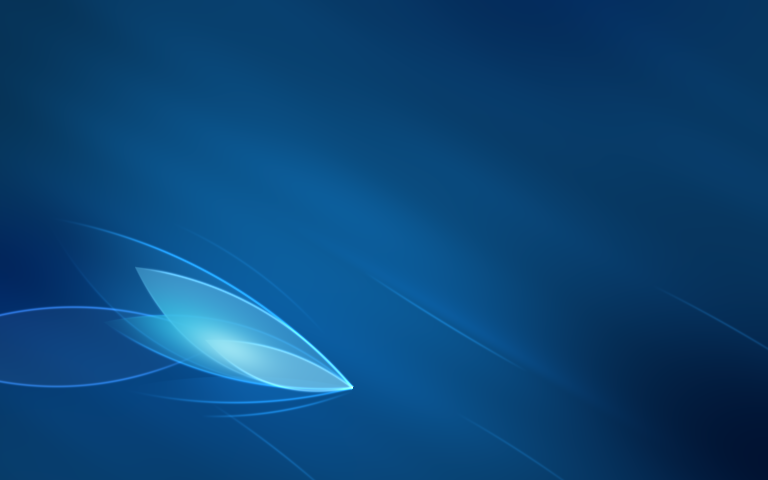
Give the GLSL for this background, as a Shadertoy shader.

```glsl
// Translucent petals of light meeting at one tip over a deep blue backdrop.
// The backdrop mixes rotated soft glows with stretched gradient noise; each
// petal is the space between two parabolas drawn on a common axis.

const vec2 CANVAS = vec2(1.6, 1.0);
const vec2 TIP = vec2(0.735, 0.192);
const float SLANT = -0.53;          // direction of beams and silk, radians
const float SILK_STRENGTH = 0.05;
const float RIM_WIDTH = 0.0026;

const vec3 BASE = vec3(0.030, 0.230, 0.400);
const vec3 AZURE = vec3(0.050, 0.385, 0.630);
const vec3 TEAL_SHADE = vec3(0.015, 0.155, 0.270);
const vec3 NAVY = vec3(0.000, 0.110, 0.330);
const vec3 MIDNIGHT = vec3(0.000, 0.060, 0.180);
const vec3 ROYAL = vec3(0.015, 0.300, 0.620);
const vec3 HAZE = vec3(0.200, 0.370, 0.620);
const vec3 SKY = vec3(0.160, 0.560, 0.820);
const vec3 CYAN = vec3(0.180, 0.800, 0.920);
const vec3 ICE = vec3(0.720, 0.950, 0.980);

vec2 rotate(vec2 v, float a) {
    float c = cos(a), s = sin(a);
    return vec2(c * v.x + s * v.y, c * v.y - s * v.x);
}

float glow(vec2 p, vec2 centre, vec2 radius, float angle) {
    vec2 q = rotate(p - centre, angle) / radius;
    return exp(-dot(q, q));
}

vec2 gradientAt(vec2 cell) {
    float h = fract(sin(dot(cell, vec2(127.1, 311.7))) * 43758.5);
    return vec2(cos(6.2832 * h), sin(6.2832 * h));
}

float gradientNoise(vec2 p) {
    vec2 i = floor(p), f = fract(p);
    vec2 u = f * f * f * (f * (f * 6.0 - 15.0) + 10.0);
    vec2 e = vec2(1.0, 0.0);
    float a = dot(gradientAt(i), f);
    float b = dot(gradientAt(i + e), f - e);
    float c = dot(gradientAt(i + e.yx), f - e.yx);
    float d = dot(gradientAt(i + 1.0), f - 1.0);
    return mix(mix(a, b, u.x), mix(c, d, u.x), u.y);
}

// Returns fill mask, upper rim, lower rim and position along the axis.
vec4 petal(vec2 p, vec2 a, vec2 b, float top, float bottom) {
    vec2 axis = b - a;
    float len = length(axis);
    vec2 dir = axis / len, rel = p - a;
    float t = dot(rel, dir) / len;
    float y = dot(rel, vec2(-dir.y, dir.x));
    vec2 height = vec2(top, bottom);
    vec2 slope = height * 4.0 * (1.0 - 2.0 * t) / len;
    vec2 d = (height * 4.0 * t * (1.0 - t) - y) / sqrt(1.0 + slope * slope);
    float px = 1.0 / iResolution.y;
    float fill = smoothstep(-px, px, d.x) * smoothstep(-px, px, -d.y);
    float span = step(0.0, t) * step(t, 1.0);
    vec2 rim = exp(-d * d / (RIM_WIDTH * RIM_WIDTH));
    return vec4(fill * span, rim * span, clamp(t, 0.0, 1.0));
}

// A hairline arc that fades at both ends.
float streak(vec2 p, vec2 a, vec2 b, float bulge) {
    vec4 s = petal(p, a, b, bulge, bulge);
    return s.y * sin(3.1416 * s.w);
}

vec3 backdrop(vec2 p) {
    vec3 col = BASE;
    col = mix(col, TEAL_SHADE, 0.85 * glow(p, vec2(0.0, 0.78), vec2(0.30, 0.42), 0.0));
    col = mix(col, NAVY, 0.50 * glow(p, vec2(1.15, 1.05), vec2(0.35, 0.22), 0.0));
    col = mix(col, AZURE, 0.95 * glow(p, vec2(0.68, 0.43), vec2(0.62, 0.32), SLANT));
    col = mix(col, NAVY, 0.85 * glow(p, vec2(0.0, 0.41), vec2(0.22, 0.16), 0.0));
    col = mix(col, ROYAL, 0.45 * glow(p, vec2(0.36, 0.23), vec2(0.50, 0.20), -0.15));
    col = mix(col, MIDNIGHT, 0.95 * glow(p, vec2(1.65, 0.02), vec2(0.50, 0.27), SLANT));
    // Broad beam with a firmer lower edge, then the stretched silk.
    vec2 q = rotate(p - vec2(0.95, 0.325), SLANT);
    float beam = smoothstep(-0.012, 0.015, q.y) * exp(-max(q.y, 0.0) * 20.0);
    col += ROYAL * 0.16 * beam * exp(-q.x * q.x * 10.0);
    float silk = gradientNoise(vec2(q.x * 1.5, q.y * 9.0) + 7.0);
    return col * (1.0 + SILK_STRENGTH * silk * 2.0);
}

void mainImage(out vec4 fragColor, in vec2 fragCoord) {
    vec2 p = fragCoord / iResolution.xy * CANVAS;
    vec3 col = backdrop(p);

    // Fine lines drifting across the backdrop
    float lines = streak(p, vec2(0.76, 0.433), vec2(1.10, 0.225), -0.004);
    lines += 0.8 * streak(p, vec2(1.36, 0.405), vec2(1.70, 0.21), 0.006);
    lines += 0.8 * streak(p, vec2(0.44, 0.160), vec2(0.72, -0.06), 0.008);
    lines += 0.6 * streak(p, vec2(0.95, 0.140), vec2(1.24, -0.05), 0.006);
    lines += 0.4 * streak(p, vec2(0.36, 0.535), vec2(0.68, 0.30), 0.022);
    lines += 1.6 * streak(p, vec2(0.42, 0.133), vec2(0.735, 0.185), -0.016);
    col += SKY * 0.22 * lines;

    // Petals from back to front
    vec4 side = petal(p, vec2(-0.20, 0.27), vec2(0.47, 0.29), 0.080, -0.085);
    col = mix(col, HAZE, 0.27 * side.x * (1.0 - 0.5 * side.w));
    col += HAZE * (0.65 * side.y + 0.55 * side.z) * (1.0 - smoothstep(0.7, 1.0, side.w));

    vec4 outer = petal(p, vec2(0.094, 0.548), TIP, 0.064, -0.118);
    col = mix(col, SKY, outer.x * 0.40 * smoothstep(0.0, 0.7, outer.w));
    col += SKY * (0.55 * outer.y + 0.12 * outer.z) * smoothstep(0.0, 0.4, outer.w);

    vec4 base = petal(p, vec2(0.25, 0.19), TIP, 0.025, -0.030);
    col += SKY * (0.10 * base.x + 0.40 * base.z) * smoothstep(0.0, 0.6, base.w);

    vec4 low = petal(p, vec2(0.215, 0.329), TIP, 0.067, -0.046);
    col = mix(col, SKY, 0.45 * low.x * smoothstep(0.0, 0.4, low.w));
    col += SKY * (0.20 * low.y + 0.35 * low.z) * smoothstep(0.0, 0.25, low.w);

    vec4 inner = petal(p, vec2(0.281, 0.444), TIP, 0.050, -0.090);
    float sheen = glow(p, vec2(0.42, 0.36), vec2(0.26, 0.11), SLANT);
    col = mix(col, mix(SKY, ICE, 0.30), inner.x * (0.20 + 0.50 * sheen));
    col += ICE * (0.32 * inner.y + 0.10 * inner.z) * smoothstep(0.0, 0.15, inner.w);

    vec4 core = petal(p, vec2(0.427, 0.292), TIP, 0.028, -0.045);
    col = mix(col, ICE, 0.32 * core.x);
    col += ICE * (0.22 * core.y + 0.25 * core.z) * smoothstep(0.0, 0.4, core.w);

    // Light gathered where the petals overlap
    float body = max(max(inner.x, low.x), 0.12);
    col = mix(col, CYAN, 0.65 * body * glow(p, vec2(0.40, 0.315), vec2(0.13, 0.055), -0.35));
    col = mix(col, ICE, 0.70 * body * glow(p, vec2(0.475, 0.275), vec2(0.085, 0.035), -0.40));

    fragColor = vec4(clamp(col, 0.0, 1.0), 1.0);
}
```
